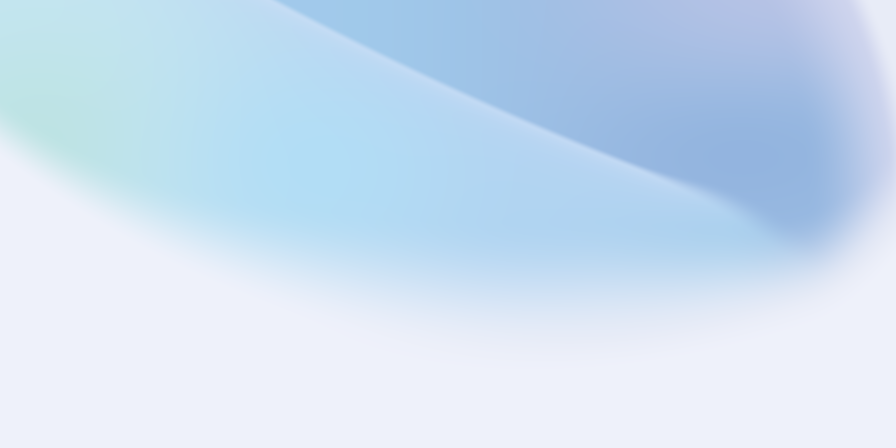
Reproduce this background procedurally as a WebGL 1 fragment shader.

```glsl
precision highp float;
// Two translucent sheets of pale blue silk meeting at a bright diagonal fold.
// Broad colour gradients fill each sheet; curved smoothstep masks form the
// fold and dissolve the outer rim into a lavender-white ground.

uniform vec2 u_resolution;

// Height of the fold, bending down towards its right end.
float foldHeight(float x) {
  float bend = max(x - 1.55, 0.0);
  return 1.0 - 0.447 * (x - 0.612) - 0.088 * (x - 0.612) * (1.5625 - x) - bend * bend;
}

// Height of the lower rim: a shallow bowl, steeper at the far right.
float rimHeight(float x) {
  float d = x - 1.15;
  float corner = max(x - 1.8, 0.0);
  return 0.206 + (d < 0.0 ? 0.33 : 0.25) * d * d + 2.0 * corner * corner;
}

// Soft round spot of colour weight.
float spot(vec2 p, vec2 centre, vec2 radius) {
  vec2 d = (p - centre) / radius;
  return exp(-dot(d, d));
}

vec3 lowerSheet(vec2 p, float belowFold) {
  vec3 c = mix(vec3(0.77, 0.90, 0.95), vec3(0.69, 0.83, 0.945), smoothstep(0.1, 1.2, p.x));
  c = mix(c, vec3(0.74, 0.89, 0.885), 0.9 * spot(p, vec2(0.08, 0.68), vec2(0.28, 0.26)));
  c = mix(c, vec3(0.69, 0.87, 0.965), 0.8 * spot(p, vec2(0.70, 0.64), vec2(0.30, 0.22)));
  c = mix(c, vec3(0.65, 0.81, 0.925), 0.8 * spot(p, vec2(1.62, 0.44), vec2(0.28, 0.12)));
  c = mix(c, vec3(0.62, 0.76, 0.90), smoothstep(1.6, 1.85, p.x));
  // Light gathered along the underside of the fold
  float reach = 1.0 - smoothstep(1.45, 1.76, p.x);
  c = mix(c, vec3(0.75, 0.83, 0.95), 0.5 * reach * exp(-belowFold / 0.09));
  return mix(c, vec3(0.83, 0.89, 0.97), 0.55 * reach * exp(-belowFold / 0.02));
}

vec3 upperSheet(vec2 p) {
  vec3 c = mix(vec3(0.63, 0.79, 0.92), vec3(0.60, 0.73, 0.885), smoothstep(0.7, 1.5, p.x));
  c = mix(c, vec3(0.72, 0.765, 0.90), smoothstep(0.65, 1.05, p.y) * smoothstep(0.95, 1.8, p.x));
  return mix(c, vec3(0.57, 0.70, 0.87), 0.8 * spot(p, vec2(1.66, 0.65), vec2(0.28, 0.14)));
}

void main() {
  vec2 p = gl_FragCoord.xy / u_resolution.y;
  p.x *= 2.0 * u_resolution.y / u_resolution.x;

  // Join the sheets, softening the crease where it runs out
  float fold = p.y - foldHeight(p.x);
  float crease = mix(0.009, 0.05, smoothstep(1.4, 1.8, p.x));
  vec3 sheet = mix(lowerSheet(p, max(-fold, 0.0)), upperSheet(p), smoothstep(-crease, crease, fold));

  // Right side pales to lavender before its curved border
  float lift = max(p.y - 0.55, 0.0);
  float inset = 2.02 - 0.5 * lift * lift - p.x;
  sheet = mix(vec3(0.82, 0.84, 0.935), sheet, smoothstep(-0.02, 0.22, inset));

  // Ground with a faint shade just inside the rim
  float rim = p.y - rimHeight(p.x);
  vec3 ground = mix(vec3(0.935, 0.945, 0.982), vec3(0.91, 0.925, 0.968),
                    smoothstep(-0.05, 0.04, rim) * smoothstep(0.5, 1.5, p.x));

  // Dissolve the sheet, gently below and more tightly at the sides
  float fade = mix(0.14, 0.30, smoothstep(0.0, 1.0, p.x));
  fade = mix(fade, 0.22, smoothstep(1.3, 1.8, p.x));
  float cover = smoothstep(0.0, fade, rim) * smoothstep(-0.025, 0.035, inset);
  gl_FragColor = vec4(mix(ground, sheet, cover), 1.0);
}
```
